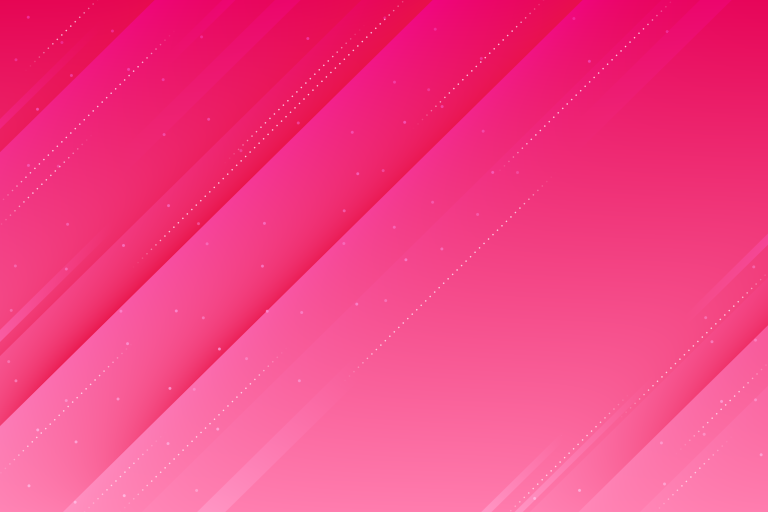
Give the GLSL for this background, as a Shadertoy shader.

```glsl
// Diagonal sheets of light on a vertical pink gradient. Every sheet, stripe and
// dotted row follows one slanted coordinate; sheets glow past their edge and
// shade the side before it. Small sparks are scattered by a hashed grid.

#define SLANT 1.015
#define SHADE_WIDTH 0.075
#define ROW_STEP 0.0123
#define ROW_RADIUS 0.0014
#define SPARK_CELL 0.09
#define SPARK_RADIUS 0.0028
#define SPARK_CHANCE 0.68

const vec3 TOP_COLOR = vec3(0.90, 0.02, 0.33);
const vec3 BOTTOM_COLOR = vec3(1.0, 0.485, 0.68);
const vec3 TOP_LIGHT = vec3(0.95, 0.02, 0.53);
const vec3 BOTTOM_LIGHT = vec3(1.0, 0.60, 0.78);
const vec3 SHADE_COLOR = vec3(0.91, 0.07, 0.28);

// Sheets: edge, glow strength, glow width, shade strength
const vec4 SHEETS[8] = vec4[8](
    vec4(0.302, 0.70, 0.16, 0.45), vec4(0.706, 0.25, 0.06, 0.35),
    vec4(0.845, 0.85, 0.17, 0.90), vec4(1.138, 0.75, 0.10, 0.80),
    vec4(1.292, 0.20, 0.15, 0.00), vec4(2.050, 0.25, 0.08, 0.00),
    vec4(2.145, 0.40, 0.08, 0.60), vec4(2.265, 0.30, 0.12, 0.00));

// Stripes: edge, width, x of the full end, x of the faded end
const vec4 STRIPES[9] = vec4[9](
    vec4(0.236, 0.020, 0.00, 0.20), vec4(0.654, 0.024, 0.00, 0.22),
    vec4(0.537, 0.050, 0.58, 0.24), vec4(0.434, 0.026, 0.45, 0.33),
    vec4(1.400, 0.055, 0.40, 0.70), vec4(1.367, 0.062, 1.42, 1.12),
    vec4(1.963, 0.022, 1.50, 1.34), vec4(1.955, 0.020, 0.95, 1.10),
    vec4(2.020, 0.016, 1.00, 1.28));

// Dotted rows: slanted position, first x, last x
const vec3 ROWS[15] = vec3[15](
    vec3(0.190, 0.06, 0.20), vec3(0.402, 0.00, 0.33), vec3(0.447, 0.00, 0.17),
    vec3(0.790, 0.27, 0.80), vec3(0.762, 0.45, 0.70), vec3(1.062, 0.82, 1.06),
    vec3(1.314, 0.98, 1.31), vec3(1.428, 0.68, 1.07), vec3(0.939, 0.00, 0.25),
    vec3(1.180, 0.16, 0.31), vec3(1.250, 0.24, 0.55), vec3(2.010, 0.98, 1.22),
    vec3(2.040, 1.22, 1.50), vec3(2.220, 1.33, 1.50), vec3(2.295, 1.28, 1.42));

vec3 hash3(vec2 cell) {
    vec3 q = fract(cell.xyx * vec3(0.1031, 0.1030, 0.0973));
    q += dot(q, q.yxz + 33.33);
    return fract((q.xxy + q.yzz) * q.zyx);
}

float disc(float dist, float radius, float pixel) {
    return 1.0 - smoothstep(radius - 0.7 * pixel, radius + 0.7 * pixel, dist);
}

// Glow after each edge, shade before it
vec3 addSheets(vec3 color, vec3 light, float slant, float height, float pixel) {
    float shadeFade = smoothstep(-0.05, 0.35, height);
    for (int i = 0; i < 8; i++) {
        vec4 sheet = SHEETS[i];
        float d = slant - sheet.x;
        float after = smoothstep(-pixel, pixel, d);
        float shade = sheet.w * shadeFade * exp(min(d, 0.0) / SHADE_WIDTH);
        float glow = sheet.y * exp(-max(d, 0.0) / sheet.z);
        color = mix(color, SHADE_COLOR, shade * (1.0 - after));
        color = mix(color, light, glow * after);
    }
    return color;
}

// Narrow bands that fade along their length
float stripeLight(float slant, float x, float pixel) {
    float sum = 0.0;
    for (int i = 0; i < 9; i++) {
        vec4 band = STRIPES[i];
        float d = abs(slant - band.x - 0.5 * band.y) - 0.5 * band.y;
        float fade = clamp((x - band.w) / (band.z - band.w), 0.0, 1.0);
        sum += fade * (1.0 - smoothstep(-pixel, pixel, d));
    }
    return min(sum, 1.0);
}

// Fine dots repeated along the diagonals
float dottedRows(vec2 p, float slant, float pixel) {
    float along = (fract((p.x + p.y) * 0.7071 / ROW_STEP) - 0.5) * ROW_STEP;
    float sum = 0.0;
    for (int i = 0; i < 15; i++) {
        vec3 row = ROWS[i];
        float dist = length(vec2(along, (slant - row.x) * 0.7071));
        float ends = smoothstep(row.y - 0.02, row.y + 0.07, p.x)
                   * (1.0 - smoothstep(row.z - 0.07, row.z + 0.02, p.x));
        sum += ends * disc(dist, ROW_RADIUS, pixel);
    }
    return min(sum, 1.0);
}

// One random spark per cell, kept clear of the open middle field
float sparks(vec2 p, float slant, float pixel) {
    vec2 grid = p / SPARK_CELL;
    vec3 rnd = hash3(floor(grid) + 7.0);
    vec2 offset = (fract(grid) - mix(vec2(0.15), vec2(0.85), rnd.xy)) * SPARK_CELL;
    float field = step(slant, 1.37) + step(1.96, slant);
    float present = step(rnd.z, SPARK_CHANCE) * field;
    return present * mix(0.45, 0.9, rnd.x) * disc(length(offset), SPARK_RADIUS, pixel);
}

void mainImage(out vec4 fragColor, in vec2 fragCoord) {
    vec2 p = fragCoord / iResolution.y;
    float pixel = 1.0 / iResolution.y;
    float slant = p.x + SLANT * (1.0 - p.y);
    vec3 light = mix(BOTTOM_LIGHT, TOP_LIGHT, p.y);

    vec3 color = mix(BOTTOM_COLOR, TOP_COLOR, p.y);
    color = addSheets(color, light, slant, p.y, pixel);
    color = mix(color, light, stripeLight(slant, p.x, pixel) * mix(0.85, 0.4, p.y));
    color = mix(color, light + vec3(0.0, 0.18, 0.14), sparks(p, slant, pixel));
    color = mix(color, vec3(1.0, 0.88, 0.94), 0.85 * dottedRows(p, slant, pixel));
    fragColor = vec4(clamp(color, 0.0, 1.0), 1.0);
}
```
